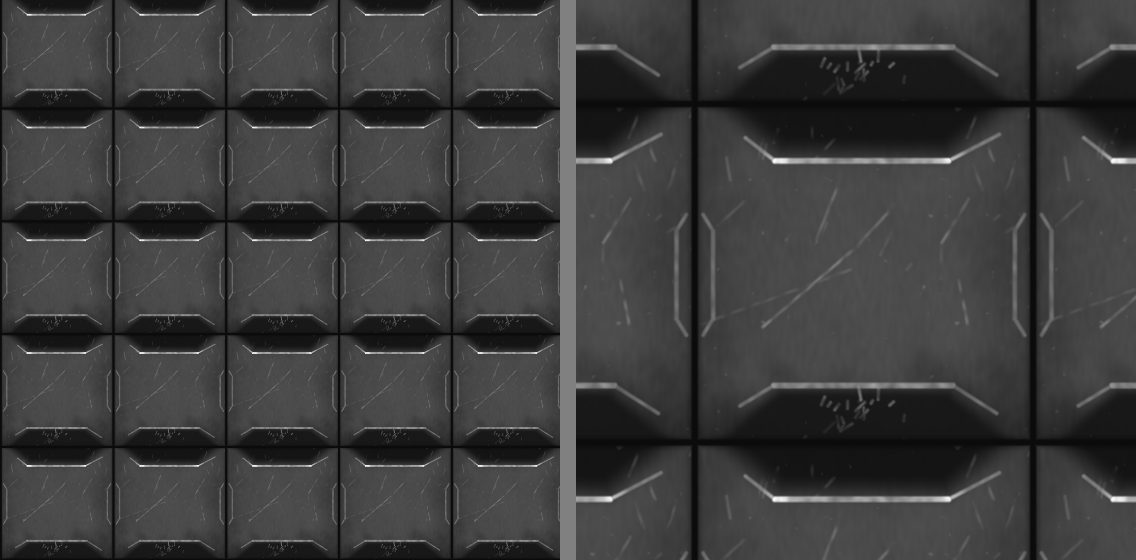
Left, the full canvas; right, a detail of the centre.
Write a three.js fragment shader that draws this pattern.

```glsl
// Worn charcoal metal panels with dark recesses, chipped bevel edges and scratches.
varying vec2 vUv;

const float REPEATS = 4.965;
const vec2 GRID_ORIGIN = vec2(0.0012, 0.0005);
const float SOFT = 0.009;          // edge smoothing, in panel widths
const float POCKET_DEPTH = 0.168;  // recess height, in panel heights

vec2 hash2(vec2 p) {
  p = vec2(dot(p, vec2(127.1, 311.7)), dot(p, vec2(269.5, 183.3)));
  return fract(sin(p) * 43758.55);
}

float corner(vec2 cell, vec2 f, vec2 offset) {
  return dot(hash2(cell + offset) * 2.0 - 1.0, f - offset);
}

float gradientNoise(vec2 p) {
  vec2 i = floor(p);
  vec2 f = p - i;
  vec2 u = f * f * f * (f * (f * 6.0 - 15.0) + 10.0);
  float low = mix(corner(i, f, vec2(0.0)), corner(i, f, vec2(1.0, 0.0)), u.x);
  float high = mix(corner(i, f, vec2(0.0, 1.0)), corner(i, f, vec2(1.0)), u.x);
  return mix(low, high, u.y);
}

float fbm(vec2 p) {
  float sum = 0.0;
  float gain = 1.0;
  for (int i = 0; i < 4; i++) {
    sum += gain * gradientNoise(p);
    p = p * 2.1 + 7.3;
    gain *= 0.5;
  }
  return sum;
}

float stroke(vec2 p, vec2 a, vec2 b, float halfWidth) {
  vec2 ab = b - a;
  float t = clamp(dot(p - a, ab) / dot(ab, ab), 0.0, 1.0);
  return 1.0 - smoothstep(halfWidth, halfWidth + SOFT, length(p - a - ab * t));
}

float glow(vec2 p, vec2 center, vec2 radius) {
  vec2 d = (p - center) / radius;
  return exp(-dot(d, d));
}

// Three-sided bevel: a flat run with a fainter slope at either end.
float bevel(vec2 p, vec2 a, vec2 b, vec2 c, vec2 d) {
  float slopes = max(stroke(p, a, b, 0.001), stroke(p, c, d, 0.001));
  return max(stroke(p, b, c, 0.004), slopes * 0.65);
}

// Signed depth inside a trapezoid standing on a panel edge.
float pocket(float x, float height) {
  float side = (0.46 - abs(x - 0.5) - height * 1.22) * 0.63;
  return min(POCKET_DEPTH - height, side);
}

// Short random marks scattered about a center.
float marks(vec2 p, vec2 center, vec2 spread, float size, float seed) {
  float sum = 0.0;
  for (int i = 0; i < 18; i++) {
    vec2 r = hash2(vec2(float(i), seed));
    vec2 s = hash2(vec2(seed + 5.0, float(i)));
    vec2 a = center + (r * 2.0 - 1.0) * spread;
    float angle = 0.5 + 1.5 * s.x;
    vec2 b = a + size * (0.2 + s.y) * vec2(cos(angle), sin(angle));
    sum = max(sum, stroke(p, a, b, 0.0) * (0.3 + 0.7 * r.y));
  }
  return sum;
}

float surface(vec2 p) {
  float edge = min(min(p.x, 1.0 - p.x), min(p.y, 1.0 - p.y));
  float smudge = fbm(p * vec2(5.0, 4.0) + 3.0);
  float shade = mix(0.235, 0.295, smoothstep(0.0, 0.28, edge + smudge * 0.06));
  shade -= 0.07 * (1.0 - smoothstep(0.03, 0.3, p.y + smudge * 0.14));
  shade += 0.018 * smudge + 0.022 * gradientNoise(p * vec2(60.0, 22.0));
  // Shadowed recesses
  float topDark = smoothstep(-0.025, 0.075, pocket(p.x, 1.0 - p.y) + smudge * 0.015);
  float lowDark = smoothstep(-0.012, 0.04, pocket(p.x, p.y) + smudge * 0.012);
  shade = mix(shade, 0.07, topDark * 0.96);
  return mix(shade, 0.085, lowDark * 0.92);
}

float scratches(vec2 p) {
  float wear = smoothstep(-0.3, 0.3, gradientNoise(p * 24.0));
  float lines = stroke(p, vec2(0.20, 0.34), vec2(0.48, 0.58), 0.0) * 0.2;
  lines = max(lines, stroke(p, vec2(0.02, 0.35), vec2(0.46, 0.51), 0.0) * 0.08);
  lines = max(lines, stroke(p, vec2(0.47, 0.57), vec2(0.59, 0.70), 0.0) * 0.16);
  lines = max(lines, stroke(p, vec2(0.36, 0.60), vec2(0.42, 0.75), 0.0) * 0.12);
  lines = max(lines, stroke(p, vec2(0.73, 0.59), vec2(0.81, 0.72), 0.0) * 0.15);
  lines = max(lines, stroke(p, vec2(0.81, 0.33), vec2(0.78, 0.48), 0.0) * 0.14);
  lines = max(lines, marks(p, vec2(0.5, 0.68), vec2(0.46, 0.25), 0.09, 2.0) * 0.12);
  float chips = marks(p, vec2(0.49, 0.075), vec2(0.13, 0.055), 0.04, 9.0) * 0.36;
  float specks = smoothstep(0.38, 0.58, gradientNoise(p * 38.0)) * 0.08;
  return max(lines * wear, chips * (0.4 + 0.6 * wear)) + specks;
}

void main() {
  vec2 p = fract((vUv - GRID_ORIGIN) * REPEATS);
  float wear = 0.72 + 0.5 * gradientNoise(p * vec2(35.0, 28.0));
  float shade = surface(p) + scratches(p);
  // Chipped bevels and bright corners
  float top = bevel(p, vec2(0.15, 0.90), vec2(0.237, 0.832), vec2(0.75, 0.832), vec2(0.90, 0.91));
  float low = bevel(p, vec2(0.134, 0.108), vec2(0.233, 0.168), vec2(0.763, 0.168), vec2(0.892, 0.086));
  float shine = glow(p, vec2(0.24, 0.832), vec2(0.045, 0.02)) + glow(p, vec2(0.76, 0.838), vec2(0.045, 0.02));
  shade = mix(shade, 0.72 + 0.25 * shine, top * min(wear + 0.4 * shine, 1.0));
  shade = mix(shade, 0.62, low * wear);
  // Seams between panels
  vec2 seam = abs(fract(p + 0.5) - 0.5);
  float gap = min(seam.x, seam.y);
  shade *= mix(0.72, 1.0, smoothstep(0.006, 0.03, gap));
  shade = mix(0.045, shade, smoothstep(0.005, 0.005 + SOFT, gap));
  // Clasps straddling the upright seams
  vec2 q = vec2(seam.x, abs(p.y - 0.495));
  float clasp = max(stroke(q, vec2(0.054, 0.0), vec2(0.054, 0.13), 0.002), stroke(q, vec2(0.054, 0.13), vec2(0.025, 0.178), 0.001));
  shade = mix(shade, 0.47, clasp * wear);
  gl_FragColor = vec4(vec3(clamp(shade, 0.0, 1.0)), 1.0);
}
```
